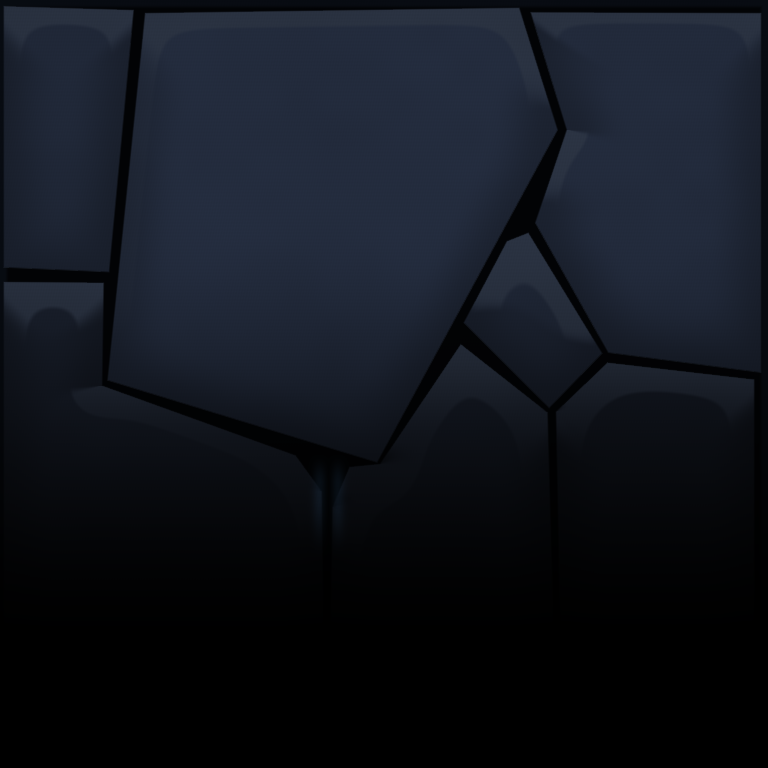
Reproduce this texture procedurally as a WebGL 1 fragment shader.

```glsl
precision highp float;
// Dark blue stone slabs split by black cracks, sinking into shadow below.
// Each slab is a polygon distance field; a soft minimum of its edge distances
// shapes a rounded face inside a bevel that catches light from above.

uniform vec2 u_resolution;

const vec3 GAP_COLOR = vec3(0.008, 0.012, 0.020);
const vec3 BORDER_COLOR = vec3(0.030, 0.045, 0.070);
const vec3 FACE_COLOR = vec3(0.132, 0.164, 0.230);
const vec3 RIM_COLOR = vec3(0.190, 0.227, 0.295);
const vec3 GLOW_COLOR = vec3(0.025, 0.050, 0.075);
const float CORNER_SOFTNESS = 0.020;
const float EDGE_BLUR = 0.0015;
const float RIM_BLUR = 0.0025;
const float SHADOW_START = 0.30;
const float SHADOW_END = 0.85;
const float WEAVE_FREQUENCY = 900.0;
const float WEAVE_AMOUNT = 0.025;
const float MOTTLE_AMOUNT = 0.09;

float hash(vec2 cell) {
  return fract(sin(dot(cell, vec2(127.1, 311.7))) * 43758.5);
}

float noise(vec2 p) {
  vec2 cell = floor(p);
  vec2 f = fract(p);
  f = f * f * (3.0 - 2.0 * f);
  return mix(mix(hash(cell), hash(cell + vec2(1.0, 0.0)), f.x),
             mix(hash(cell + vec2(0.0, 1.0)), hash(cell + 1.0), f.x), f.y);
}

// Vector from p to the nearest point of segment ab.
vec2 toSegment(vec2 p, vec2 a, vec2 b) {
  vec2 edge = b - a;
  float t = dot(p - a, edge) / max(dot(edge, edge), 1e-8);
  return a + edge * clamp(t, 0.0, 1.0) - p;
}

// Paints one slab over the colour beneath; repeated corners are ignored.
vec3 slab(vec3 under, vec2 p, float tone, float rimWidth,
          vec2 a, vec2 b, vec2 c, vec2 d, vec2 e, vec2 f, vec2 g) {
  vec2 v[7];
  v[0] = a; v[1] = b; v[2] = c; v[3] = d; v[4] = e; v[5] = f; v[6] = g;
  vec2 prev = g;
  vec2 facing = vec2(0.0);
  float nearest = 10.0;
  float side = 1.0;
  float total = 0.0;
  for (int i = 0; i < 7; i++) {
    vec2 cur = v[i];
    vec2 edge = cur - prev;
    vec2 gap = toSegment(p, prev, cur);
    float dist = length(gap);
    float weight = exp(-dist / CORNER_SOFTNESS) * step(1e-8, dot(edge, edge));
    total += weight;
    facing += weight * gap / max(dist, 1e-5);
    nearest = min(nearest, dist);
    // Count edge crossings to tell inside from outside.
    if ((cur.y > p.y) != (prev.y > p.y)) {
      if (p.x < prev.x + edge.x * (p.y - prev.y) / edge.y) side = -side;
    }
    prev = cur;
  }
  total = max(total, 1e-20);
  float inset = -CORNER_SOFTNESS * log(total);
  float upward = -facing.y / total;

  // Face, worn darker toward the edges turned away from the light.
  float shade = 1.0 - smoothstep(SHADOW_START, SHADOW_END, p.y);
  float lit = smoothstep(0.02, 0.35, upward);
  float worn = mix(0.78, 1.0, smoothstep(-0.01, 0.07, inset));
  vec3 color = FACE_COLOR * shade * tone * mix(worn, 1.0, lit);

  // Bevel along the upward edges.
  float bevel = 1.0 - smoothstep(rimWidth - RIM_BLUR, rimWidth + RIM_BLUR, inset);
  float rimFade = 1.0 - 0.7 * smoothstep(0.46, 0.58, p.y);
  color = mix(color, RIM_COLOR * shade * 0.86, bevel * lit * rimFade);

  float blur = max(EDGE_BLUR, 0.75 / u_resolution.y);
  return mix(under, color, 1.0 - smoothstep(-blur, blur, nearest * side));
}

void main() {
  // Canvas units, with y measured down from the top edge.
  vec2 p = gl_FragCoord.xy / u_resolution;
  p.y = 1.0 - p.y;

  // Cracks and the faint outer border.
  float margin = min(min(p.x, 1.0 - p.x), p.y);
  float shade = 1.0 - smoothstep(SHADOW_START, SHADOW_END, p.y);
  vec3 color = mix(BORDER_COLOR * shade, GAP_COLOR * shade, smoothstep(0.006, 0.012, margin));

  // Lower slabs.
  color = slab(color, p, 0.75, 0.026, vec2(0.005, 0.367), vec2(0.135, 0.368), vec2(0.133, 0.502),
    vec2(0.385, 0.593), vec2(0.419, 0.640), vec2(0.424, 1.05), vec2(0.005, 1.05));
  color = slab(color, p, 0.72, 0.034, vec2(0.433, 0.660), vec2(0.455, 0.608), vec2(0.495, 0.604),
    vec2(0.600, 0.448), vec2(0.713, 0.537), vec2(0.727, 1.05), vec2(0.427, 1.05));
  color = slab(color, p, 0.65, 0.028, vec2(0.724, 0.536), vec2(0.791, 0.472), vec2(0.982, 0.494),
    vec2(0.982, 1.05), vec2(0.734, 1.05), vec2(0.734, 1.05), vec2(0.734, 1.05));

  // Upper slabs and the small wedge between them.
  color = slab(color, p, 0.95, 0.020, vec2(0.005, 0.008), vec2(0.174, 0.013), vec2(0.142, 0.354),
    vec2(0.005, 0.348), vec2(0.005, 0.348), vec2(0.005, 0.348), vec2(0.005, 0.348));
  color = slab(color, p, 1.0, 0.014, vec2(0.691, 0.016), vec2(0.991, 0.017), vec2(0.991, 0.485),
    vec2(0.792, 0.459), vec2(0.697, 0.290), vec2(0.738, 0.169), vec2(0.738, 0.169));
  color = slab(color, p, 0.93, 0.024, vec2(0.660, 0.314), vec2(0.688, 0.303), vec2(0.784, 0.460),
    vec2(0.715, 0.531), vec2(0.604, 0.420), vec2(0.604, 0.420), vec2(0.604, 0.420));
  color = slab(color, p, 1.03, 0.021, vec2(0.189, 0.017), vec2(0.676, 0.010), vec2(0.726, 0.169),
    vec2(0.491, 0.602), vec2(0.140, 0.495), vec2(0.140, 0.495), vec2(0.140, 0.495));

  // Soft blue glow on both lips of the lower crack.
  float lip = abs(p.x - 0.428) - 0.012;
  float glowSpan = smoothstep(0.59, 0.63, p.y) * (1.0 - smoothstep(0.64, 0.73, p.y));
  color += GLOW_COLOR * glowSpan * exp(-lip * lip / 0.00007);

  // Mottled stone with a fine diagonal weave.
  float mottle = noise(p * 7.0) * 0.65 + noise(p * 23.0) * 0.35 - 0.5;
  float weave = sin((p.x + p.y) * WEAVE_FREQUENCY) * sin((p.x - p.y * 0.6) * WEAVE_FREQUENCY);
  color *= 1.0 + MOTTLE_AMOUNT * mottle + WEAVE_AMOUNT * weave;
  gl_FragColor = vec4(color, 1.0);
}
```
